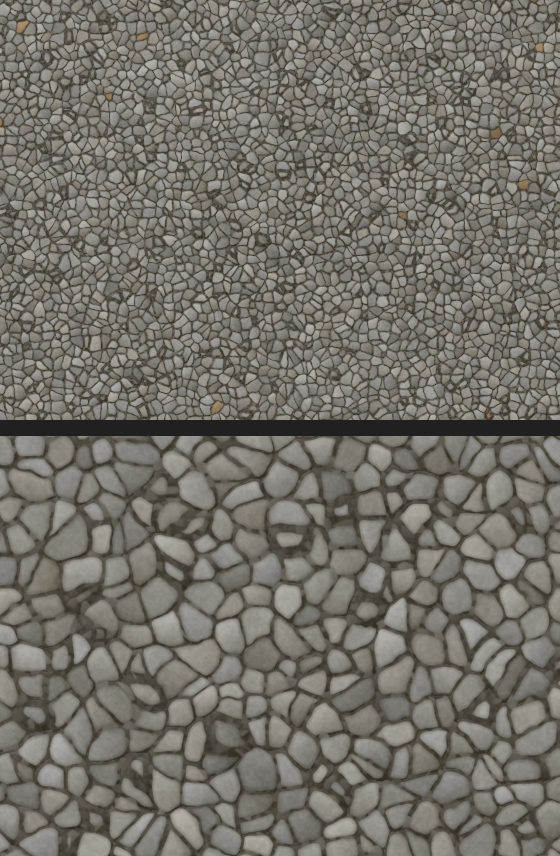
Top, the full canvas; bottom, a detail of the centre.
Give the GLSL for this texture, as a Shadertoy shader.

```glsl
// Exposed-aggregate concrete: pale grey pebbles packed in dark olive mortar.

const float STONES_PER_HEIGHT = 45.0;
const vec3 DARK_MORTAR = vec3(0.20, 0.18, 0.137);
const vec3 PALE_STONE = vec3(0.65, 0.642, 0.618);
const vec3 BROWN_TINT = vec3(1.06, 0.90, 0.70);
const vec2 LIGHT_DIR = vec2(-0.45, 0.89);

struct Pebble {
    float edge;   // rounded distance to the cell border
    vec2 offset;  // position relative to the pebble centre
    vec2 id;      // cell of the pebble
};

vec2 hash2(vec2 p) {
    vec3 q = fract(p.xyx * vec3(0.1031, 0.1030, 0.0973));
    q += dot(q, q.yzx + 33.33);
    return fract((q.xx + q.yz) * q.zy);
}

vec2 noise2(vec2 p) {
    vec2 i = floor(p), f = fract(p);
    f = f * f * (3.0 - 2.0 * f);
    vec2 low = mix(hash2(i), hash2(i + vec2(1, 0)), f.x);
    vec2 high = mix(hash2(i + vec2(0, 1)), hash2(i + vec2(1, 1)), f.x);
    return mix(low, high, f.y);
}

vec2 site(vec2 cell) {
    return cell + 0.5 + 0.88 * (hash2(cell) - 0.5);
}

// Larger weights claim more room, which varies the pebble sizes.
float weight(vec2 cell) {
    return 0.22 * hash2(cell + 71.0).x;
}

// Weighted Voronoi cell with softly rounded corners.
Pebble findPebble(vec2 p, float sharpness) {
    vec2 base = floor(p), nearest = vec2(0), id = base;
    float best = 1e5;
    for (int y = -1; y <= 1; y++)
    for (int x = -1; x <= 1; x++) {
        vec2 cell = base + vec2(x, y);
        vec2 toSite = site(cell) - p;
        float power = dot(toSite, toSite) - weight(cell);
        if (power < best) {
            best = power;
            nearest = toSite;
            id = cell;
        }
    }
    float sum = 1e-6;
    for (int y = -2; y <= 2; y++)
    for (int x = -2; x <= 2; x++) {
        vec2 cell = base + vec2(x, y);
        vec2 toSite = site(cell) - p;
        float apart = length(toSite - nearest);
        if (apart > 0.01) {
            float power = dot(toSite, toSite) - weight(cell);
            float border = max((power - best) / (2.0 * apart), 0.0);
            sum += exp(-sharpness * border);
        }
    }
    return Pebble(-log(sum) / sharpness, -nearest, id);
}

float coverage(float edge, float gap, float blur) {
    return smoothstep(gap - blur, gap + blur, edge);
}

// Brightness of a pebble: own tone, tilted face, darker rim.
float stoneTone(Pebble s, float gap, float base, float spread) {
    vec2 h = hash2(s.id + 23.0);
    vec2 tilt = hash2(s.id + 131.0) - 0.5;
    float tone = base + spread * (h.x + h.y - 1.0);
    tone += 0.20 * dot(s.offset, LIGHT_DIR) + 0.35 * dot(s.offset, tilt);
    return tone * mix(0.70, 1.0, smoothstep(gap - 0.03, gap + 0.15, s.edge));
}

void mainImage(out vec4 fragColor, in vec2 fragCoord) {
    vec2 uv = fragCoord / iResolution.y;
    vec2 p = uv * STONES_PER_HEIGHT;
    float blur = max(0.55 * STONES_PER_HEIGHT / iResolution.y, 0.035);

    // Bend the packing so outlines and proportions stay irregular.
    vec2 bent = p + 0.65 * noise2(p * 0.55) + 0.12 * noise2(p * 2.7 + 40.0);
    float grain = noise2(p * 5.0).x - 0.5;
    float fineGrain = noise2(p * 11.0 + 9.0).y - 0.5;

    // Main stones; a few are shrunken and leave open mortar.
    Pebble stone = findPebble(bent + 100.0, 17.0);
    vec2 size = hash2(stone.id + 11.0);
    float gap = mix(0.025, 0.09, size.x) + 0.20 * smoothstep(0.86, 0.98, size.y);
    float stoneMask = coverage(stone.edge, gap, blur);

    // Small sunken chips between them.
    Pebble chip = findPebble(bent * 2.1 + 300.0, 17.0);
    float chipGap = mix(0.05, 0.30, hash2(chip.id + 5.0).x);
    float chipMask = coverage(chip.edge, chipGap, 2.1 * blur);

    // Mortar, shaded on the side of the stone away from the light.
    float tone = 0.20 + 0.22 * grain + 0.12 * fineGrain;
    tone += 0.14 * dot(stone.offset, LIGHT_DIR);
    tone = mix(tone, stoneTone(chip, chipGap, 0.44, 0.22), 0.75 * chipMask);
    float face = stoneTone(stone, gap, 0.80, 0.22) + 0.08 * grain + 0.08 * fineGrain;
    tone = mix(tone, face, stoneMask);
    tone += 0.07 * (noise2(uv * 5.0 + 3.0).x - 0.5);

    // Grey ramp with slight warm and cool stones, and rare brown ones.
    vec3 color = mix(DARK_MORTAR, PALE_STONE, clamp(tone, 0.0, 1.08));
    vec2 hue = hash2(stone.id + 57.0);
    color += stoneMask * 0.022 * (hue.x - 0.5) * vec3(1.0, 0.2, -1.0);
    color *= mix(vec3(1.0), BROWN_TINT, stoneMask * step(0.996, hue.y));
    fragColor = vec4(color, 1.0);
}
```
